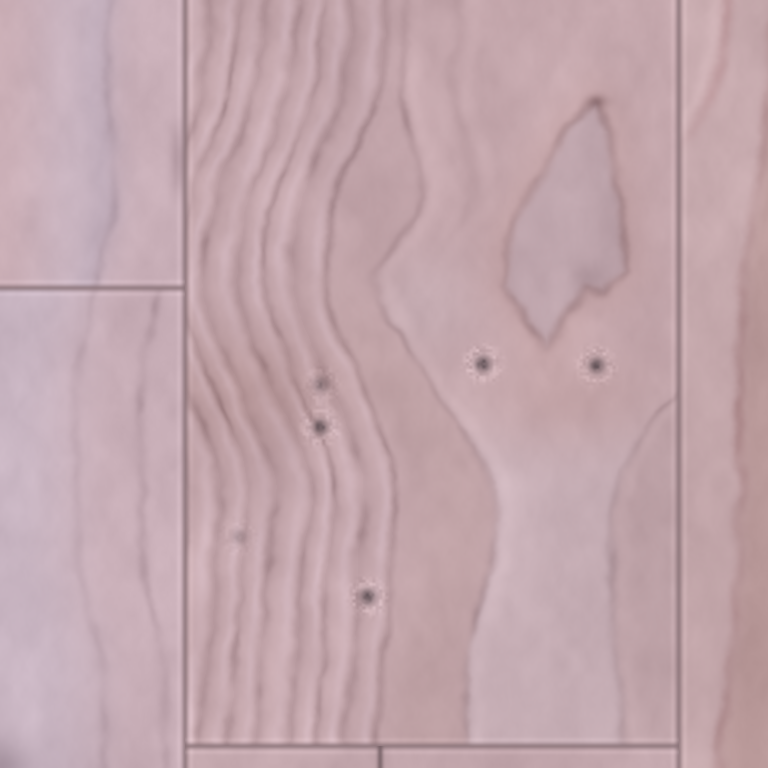
Reproduce this texture procedurally as a Shadertoy shader.

```glsl
float hash(vec2 p) {
  return fract(sin(dot(p, vec2(127.1, 311.7))) * 43758.5453);
}

float noise(vec2 p) {
  vec2 i = floor(p), f = fract(p);
  f *= f * (3.0 - 2.0 * f);
  return mix(mix(hash(i), hash(i + vec2(1, 0)), f.x),
             mix(hash(i + vec2(0, 1)), hash(i + vec2(1, 1)), f.x), f.y);
}

float fbm(vec2 p) {
  float sum = 0.0, amp = 0.5;
  for (int i = 0; i < 4; i++) {
    sum += amp * noise(p);
    p = p * 2.03 + 17.0;
    amp *= 0.5;
  }
  return sum;
}

// Horizontal position of a grain curve, spline through nine heights
float grainPath(float y, float k[9]) {
  float s = clamp(y, 0.0, 0.9999) * 8.0, t = fract(s);
  int i = int(s);
  float a = k[max(i - 1, 0)], b = k[i], c = k[i + 1], d = k[min(i + 2, 8)];
  return b + .5 * t * (c - a + t * (2.0 * a - 5.0 * b + 4.0 * c - d
    + t * (3.0 * (b - c) + d - a)));
}

float ridge(float d, float w) {
  return exp(-d * d / (w * w));
}

// Uneven darkness along a grain line
float wear(vec2 p) {
  return .25 + 1.1 * noise(p * vec2(13, 19)) * (.5 + noise(p * 55.0));
}

// Signed distance to the heartwood patch
float patchDistance(vec2 p) {
  vec2 v[9] = vec2[9](vec2(.775, .868), vec2(.798, .828), vec2(.815, .648),
    vec2(.788, .62), vec2(.766, .624), vec2(.71, .546),
    vec2(.655, .629), vec2(.671, .714), vec2(.742, .837));
  float d = 1.0, side = 1.0;
  for (int i = 0; i < 9; i++) {
    vec2 a = v[i], b = v[(i + 1) % 9], e = b - a, w = p - a;
    d = min(d, length(w - e * clamp(dot(w, e) / dot(e, e), 0.0, 1.0)));
    if ((a.y > p.y) != (b.y > p.y) && p.x < a.x + e.x * w.y / e.y) side = -side;
  }
  return side * d;
}

vec3 mainPlank(vec2 p, vec2 q) {
  float guide = grainPath(q.y, float[9](.488, .497, .507, .514, .468, .424, .442, .488, .503));
  float heart = q.x + .016 * ridge(q.y - .642, .026)
    - grainPath(q.y, float[9](.608, .606, .635, .638, .562, .498, .548, .522, .53));
  float sap = q.x - grainPath(q.y, float[9](.812, .805, .798, .803, .892, .98, 1.0, 1.0, 1.0));
  float inside = smoothstep(-.01, .01, heart), worn = wear(p + 3.0);

  // Broad tones either side of the heart boundary
  vec3 col = vec3(.767, .652, .672);
  col = mix(col, vec3(.725, .61, .62), .75 * ridge(heart + .045, .065) * smoothstep(.78, .45, p.y));
  col = mix(col, vec3(.78, .685, .712), inside * smoothstep(.56, .36, p.y));
  col = mix(col, vec3(.765, .67, .695), .7 * inside * ridge(length(p - vec2(.55, .6)), .07));
  col = mix(col, vec3(.74, .61, .615), .6 * ridge(length((p - vec2(.74, .48)) * vec2(.5, 1)), .06));
  col = mix(col, vec3(.74, .63, .648), .85 * smoothstep(-.008, .012, sap));
  col = mix(col, vec3(.725, .595, .595), .6 * ridge(length((p - vec2(.33, .49)) * vec2(.7, 1)), .08));

  // Repeating growth rings
  float u = (guide - q.x) / .038;
  u += .09 * sin(u * 2.3 + 1.0) - .075 + .12 * (noise(p * vec2(9, 5)) - .5);
  float f = fract(u), rings = smoothstep(-.4, -.2, u);
  float strength = wear(p + floor(u + .5) * .37);
  col -= rings * strength * ridge(.5 - abs(f - .5), .15) * .07;
  col -= rings * ridge(f - .85, .16) * .016;
  col += rings * (.5 + noise(p * 24.0)) * ridge(f - .36, .17) * vec3(.026, .03, .036);

  // Single boundary lines
  col -= worn * .066 * (ridge(heart, .0065) + ridge(sap, .0065));
  col += .02 * (ridge(heart - .016, .011) + ridge(sap - .014, .01));
  float upper = smoothstep(.62, .8, p.y);
  col += upper * (.018 * ridge(heart - .088, .012) - .034 * worn * ridge(heart - .068, .009));

  // Heartwood patch with its rim and halo
  float d = patchDistance(q);
  col = mix(col, vec3(.765, .637, .645), .6 * ridge(max(d, 0.0), .035));
  col = mix(col, vec3(.74, .64, .668), smoothstep(.006, -.014, d));
  col -= worn * ridge(d, .007) * .083;
  col -= .14 * ridge(length((p - vec2(.777, .868)) * vec2(.7, 1.2)), .01);
  return col - .07 * ridge(length(p - vec2(.765, .638)), .02);
}

vec3 leftPlank(vec2 p, vec2 q) {
  float g = q.x - grainPath(q.y, float[9](.132, .132, .103, .1, .102, .125, .15, .138, .145));
  float upper = step(.625, p.y), worn = wear(p + 7.0);
  vec3 col = mix(vec3(.782, .705, .755), vec3(.782, .68, .715), smoothstep(-.08, .05, g));
  col = mix(col, vec3(.785, .675, .705), upper * smoothstep(.12, 0.0, p.x));
  col -= upper * ridge(g + .012, .022) * vec3(.028, .016, .006);
  col -= worn * (.047 * ridge(g, .007) + .057 * (1.0 - upper) * ridge(g - .083, .007));
  col -= .14 * ridge(length(p), .035);
  return col - .1 * ridge(length((p - vec2(.233, .79)) * vec2(2, .5)), .022);
}

vec3 rightPlank(vec2 p, vec2 q) {
  float g = q.x - grainPath(q.y, float[9](.935, .95, .962, .965, .963, .968, .985, 1.0, 1.01));
  vec3 col = mix(vec3(.77, .658, .672), vec3(.725, .6, .6), smoothstep(-.015, .02, g));
  col -= wear(p) * ridge(g, .008) * vec3(.055, .07, .07);
  float arc = q.x - .948 + 2.0 * pow(.98 - p.y, 2.0), top = smoothstep(.8, .85, p.y);
  col -= top * wear(p) * ridge(arc, .009) * vec3(.05, .08, .08);
  return col + .03 * top * ridge(arc + .016, .01);
}

void mainImage(out vec4 fragColor, in vec2 fragCoord) {
  vec2 p = fragCoord / iResolution.xy;
  vec2 q = p + .016 * (vec2(fbm(p * 22.0), fbm(p * 22.0 + 40.0)) - .47);
  vec3 col = vec3(.755, .645, .668);
  if (p.x < .241) col = leftPlank(p, q);
  else if (p.x > .884) col = rightPlank(p, q);
  else if (p.y > .0286) col = mainPlank(p, q);

  // Soft mottling and fine fibres
  col += .085 * (fbm(p * vec2(11, 7) + 5.0) - .46) + .045 * (fbm(q * vec2(48, 30)) - .47);

  // Knots: centre and strength, with a speckled ring
  vec3 knots[6] = vec3[6](vec3(.629, .526, 1), vec3(.777, .524, .9), vec3(.417, .444, .85),
    vec3(.479, .223, .95), vec3(.418, .499, .5), vec3(.311, .301, .3));
  float speckle = noise(p * 230.0);
  for (int i = 0; i < 6; i++) {
    float r = length(p - knots[i].xy), s = knots[i].z;
    col += s * ridge(r - .017, .009) * (speckle - .3) * .14;
    col = mix(col, vec3(.31, .26, .28), s * ridge(r, .0095) * (.6 + .4 * speckle));
  }

  // Joints: dark groove beside a pale bevel
  vec4 joint = vec4(p.x - .241, p.x - .884, p.y - .0286, p.y - .625);
  vec4 shown = vec4(1, 1, step(.241, p.x) * step(p.x, .884), step(p.x, .241));
  for (int i = 0; i < 4; i++) {
    col += shown[i] * ridge(abs(joint[i]) - .008, .003) * .035;
    col = mix(col, vec3(.54, .45, .47), shown[i] * .75 * ridge(joint[i], .0038));
  }
  col = mix(col, vec3(.45, .37, .39), .8 * step(p.y, .0286) * ridge(p.x - .495, .004));
  fragColor = vec4(col, 1.0);
}
```
